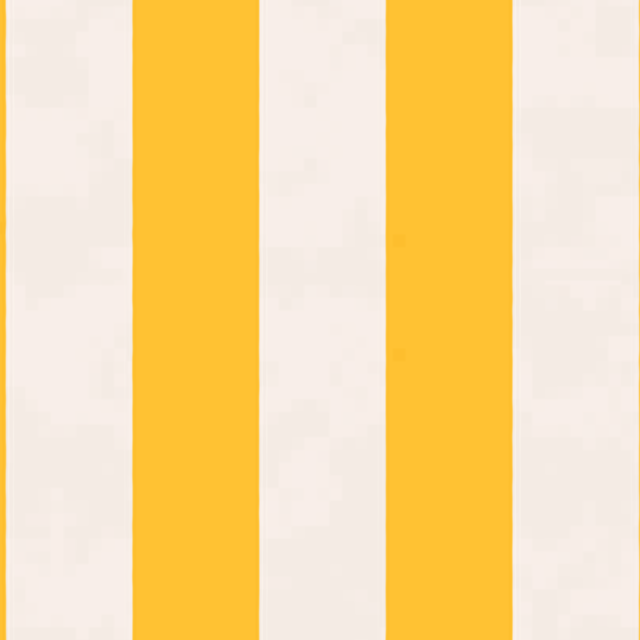
Reproduce this pattern procedurally as a Shadertoy shader.

```glsl
// Broad vertical yellow stripes on cream, with faint blocky mottling and soft edges.

const vec3 CREAM = vec3(0.973, 0.934, 0.912);
const vec3 CREAM_SHADE = vec3(0.957, 0.922, 0.894);
const vec3 YELLOW = vec3(1.0, 0.760, 0.200);
const vec3 YELLOW_SHADE = vec3(0.985, 0.738, 0.165);
const vec3 HALO = vec3(0.988, 0.962, 0.930);

const float PERIOD = 0.3958;        // stripe spacing
const float HALF_WIDTH = 0.0990;    // half the width of a yellow stripe
const float FIRST_CENTER = 0.3060;  // centre of the first full yellow stripe
const float EDGE_SOFTNESS = 0.0019;
const float EDGE_WOBBLE = 0.0007;
const float BLOCKS = 50.5;          // mottling blocks across the canvas
const float BLOCK_BLUR = 0.12;
const float SPECK_CHANCE = 0.007;
const float BAND_HEIGHT = 0.571;    // faint shaded row across the cream

float hash(vec2 p) {
    return fract(sin(dot(p, vec2(127.1, 311.7))) * 43758.5453);
}

float valueNoise(vec2 p) {
    vec2 i = floor(p);
    vec2 f = fract(p);
    f = f * f * (3.0 - 2.0 * f);
    return mix(mix(hash(i), hash(i + vec2(1, 0)), f.x),
               mix(hash(i + vec2(0, 1)), hash(i + vec2(1, 1)), f.x), f.y);
}

// Wear of one block: x = shade of the cream, y = speck on the yellow
vec2 blockWear(vec2 cell) {
    float height = cell.y / BLOCKS;
    float n = 0.65 * valueNoise(cell * vec2(0.20, 0.27) + 7.3)
            + 0.35 * valueNoise(cell * 0.55 + 31.7);
    n += 0.10 * (0.5 - height) + 0.12 * (hash(cell) - 0.5);
    float shade = smoothstep(0.42, 0.62, n);
    float speck = step(1.0 - SPECK_CHANCE, hash(cell + 53.0));
    return vec2(shade, speck);
}

// Blend neighbouring blocks over a narrow seam
vec2 mottling(vec2 uv) {
    vec2 p = uv * BLOCKS - 0.5;
    vec2 i = floor(p);
    vec2 f = smoothstep(0.5 - BLOCK_BLUR, 0.5 + BLOCK_BLUR, fract(p));
    return mix(mix(blockWear(i), blockWear(i + vec2(1, 0)), f.x),
               mix(blockWear(i + vec2(0, 1)), blockWear(i + vec2(1, 1)), f.x), f.y);
}

// Soft thin line centred on zero
float line(float d, float width) {
    return 1.0 - smoothstep(0.0, width, abs(d));
}

void mainImage(out vec4 fragColor, in vec2 fragCoord) {
    vec2 uv = fragCoord / iResolution.y;
    float pixel = 1.0 / iResolution.y;

    // Signed distance to the nearest yellow stripe, negative inside
    float across = mod(uv.x - FIRST_CENTER + 0.5 * PERIOD, PERIOD) - 0.5 * PERIOD;
    float wobble = EDGE_WOBBLE * (valueNoise(vec2(uv.x * 9.0, uv.y * BLOCKS)) - 0.5);
    float d = abs(across) - HALF_WIDTH + wobble;

    // Cream with mottled blocks and one shaded row
    vec2 wear = mottling(uv);
    float band = 1.0 - smoothstep(0.008, 0.011, abs(uv.y - BAND_HEIGHT));
    band *= smoothstep(0.008, 0.020, d);
    vec3 cream = mix(CREAM, CREAM_SHADE, max(wear.x, 0.7 * band));

    // Pale halo and echo line beside the stripe, stronger on its right
    float side = across > 0.0 ? 1.0 : 0.45;
    float rowFade = 0.4 + 0.6 * valueNoise(vec2(across > 0.0 ? 3.0 : 9.0, uv.y * 25.0));
    float lineWidth = max(0.0022, pixel);
    cream = mix(cream, HALO, 0.6 * side * line(d - 0.0045, lineWidth));
    cream = mix(cream, CREAM_SHADE, 0.8 * side * rowFade * line(d - 0.0085, lineWidth));
    cream = mix(cream, HALO, 0.6 * side * rowFade * line(d - 0.0120, lineWidth));

    // Yellow with sparse specks and a slightly deeper rim
    float rim = 0.6 * line(d + 0.0040, 0.0035);
    vec3 yellow = mix(YELLOW, YELLOW_SHADE, max(0.6 * wear.y, rim));

    float soft = max(EDGE_SOFTNESS, 0.75 * pixel);
    fragColor = vec4(mix(yellow, cream, smoothstep(-soft, soft, d)), 1.0);
}
```
